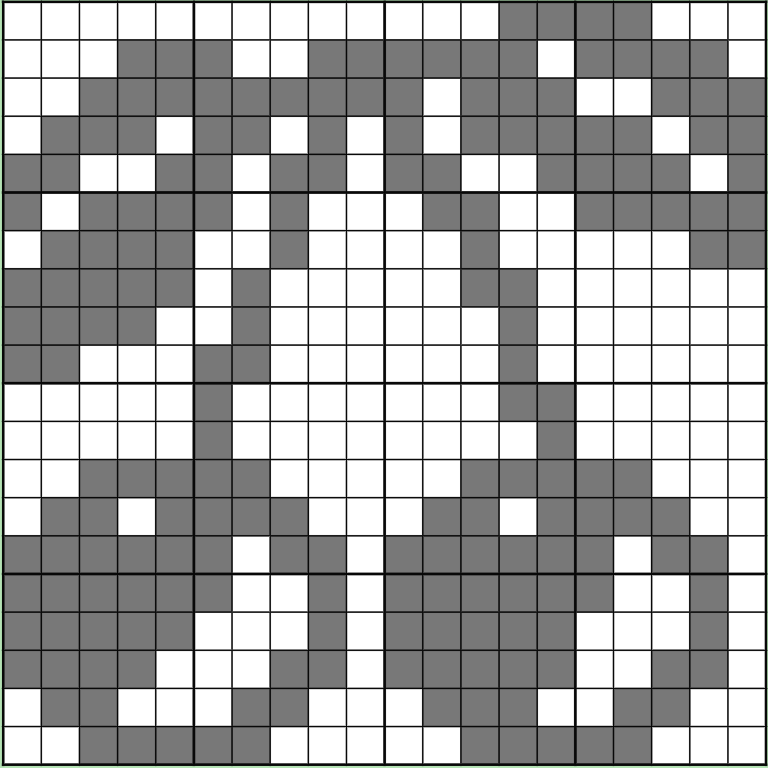
Reproduce this pattern procedurally as a three.js fragment shader.

```glsl
// Grid puzzle of 20 by 20 squares, shaded as two cherries on stems with two leaves.
varying vec2 vUv;

const float CELLS = 20.0;
const float GROUP = 5.0;          // every fifth line is heavy
const float PITCH = 0.04967;
const float THIN = 0.0020;
const float HEAVY = 0.0036;
const float SOFT = 0.0009;
const vec2 CENTRE = vec2(0.5008, 0.5010);
const vec3 PAPER = vec3(1.0);
const vec3 SHADE = vec3(0.47);
const vec3 INK = vec3(0.03);
const vec3 MARGIN = vec3(0.71, 0.89, 0.71);

// Shapes take whole cell coordinates: column from the left, row from the top.
bool inDisc(vec2 c, vec2 middle, float radius) {
  return distance(c, middle) < radius;
}

bool inRange(float v, float low, float high) {
  return v > low && v < high;
}

// Octagonal fruit: dark rim and body, with a crescent of light and a glint.
bool cherry(vec2 c, vec2 middle) {
  vec2 d = c - middle;
  vec2 a = abs(d);
  bool body = a.x < 4.2 && a.y < 3.7 && a.x + a.y < 5.7;
  bool inner = a.y < 3.0 && a.x + a.y < 4.0;
  bool crescent = inner && !inDisc(d, vec2(-2.0, -1.5), 3.4);
  bool glint = inDisc(d, vec2(-1.0, -2.5), 0.4);
  return body && !crescent && !glint;
}

// Sloping light vein; d runs outward and down from its upper end.
bool vein(vec2 d) {
  return inRange(d.x, -0.5, 4.5) && abs(d.y - 0.7 * d.x) < 0.5;
}

bool leftLeaf(vec2 c) {
  bool above = c.y > 0.5 && abs(c.x - 4.0) < c.y + 0.5;
  bool below = c.y < 9.6 - 0.16 * c.x * c.x;
  return above && below && !vein(vec2(4.0 - c.x, c.y - 3.0));
}

bool rightLeaf(vec2 c) {
  float u = c.x - 12.0;
  bool above = u > -0.5 && c.y > max(0.5 - u, 0.5 * u - 2.1);
  bool below = c.y < 3.05 + 0.82 * u - 0.05 * u * u;
  return above && below && !vein(c - vec2(14.0, 1.0));
}

// Slanted knot at the top, one straight stem and one bowed stem.
bool stems(vec2 c) {
  bool knot = inRange(c.y, 0.5, 2.5) && abs(c.x + c.y - 10.5) < 2.0;
  float straight = 9.1 - 0.4 * c.y;
  float bowed = 10.0 + 0.5 * sqrt(max(8.0 * c.y - 31.0, 0.0));
  float gap = min(abs(c.x - straight), abs(c.x - bowed));
  return knot || (inRange(c.y, 2.5, 11.5) && gap < 0.55);
}

bool shaded(vec2 c) {
  bool fruit = false;
  for (int i = 0; i < 2; i++) {
    fruit = fruit || cherry(c, vec2(4.0 + 10.0 * float(i), 15.5));
  }
  // The right fruit has a shorter crescent.
  fruit = fruit || inDisc(c, vec2(13.2, 17.2), 0.95);
  return fruit || stems(c) || leftLeaf(c) || rightLeaf(c);
}

// Coverage of the nearest ruled line along one axis.
float ruled(float p) {
  float index = clamp(floor(p + 0.5), 0.0, CELLS);
  float heavy = 1.0 - step(0.5, mod(index + 0.1, GROUP));
  float halfWidth = 0.5 * mix(THIN, HEAVY, heavy);
  float d = abs(p - index) * PITCH;
  return 1.0 - smoothstep(halfWidth - SOFT, halfWidth + SOFT, d);
}

void main() {
  vec2 p = (vUv - CENTRE) / PITCH + 0.5 * CELLS;
  vec2 cell = floor(p);
  cell.y = CELLS - 1.0 - cell.y;

  vec3 colour = shaded(cell) ? SHADE : PAPER;
  vec2 fromCentre = abs(p - 0.5 * CELLS);
  bool outside = max(fromCentre.x, fromCentre.y) > 0.5 * CELLS;
  colour = outside ? MARGIN : colour;

  float line = max(ruled(p.x), ruled(p.y));
  // Lines stop at the frame, leaving the margin clear.
  float reach = (max(fromCentre.x, fromCentre.y) - 0.5 * CELLS) * PITCH;
  line *= 1.0 - smoothstep(0.5 * HEAVY - SOFT, 0.5 * HEAVY + SOFT, reach);
  gl_FragColor = vec4(mix(colour, INK, line), 1.0);
}
```
